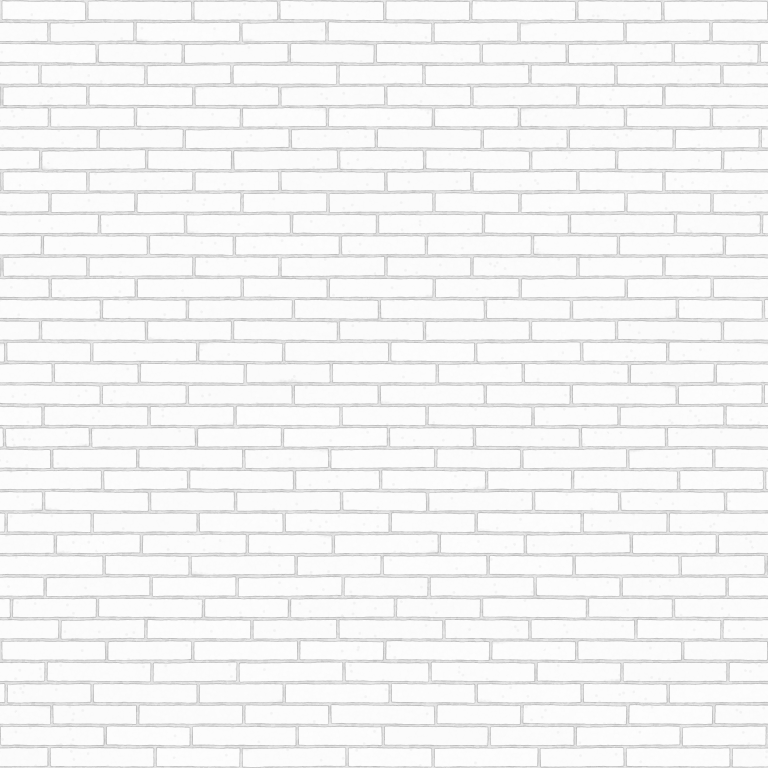
Give the GLSL for this texture, as a Shadertoy shader.

```glsl
// White brick wall: 36 courses of thin bricks, four long-short pairs in each.
// Every brick is a slightly tilted box distance; mortar, contact lines and wear
// come from that distance, wrapped cellular noise and whole-number sines.

const float TAU = 6.2831853;
const float COURSES = 36.0;
const float PAIRS = 4.0;
const float SHORT_SHARE = 0.448;    // part of a pair taken by the short brick
const float JOINT = 0.0044;         // mortar width
const float CONTACT = 0.0012;       // dark line where mortar meets brick
const vec3 BRICK = vec3(0.992);
const vec3 MORTAR = vec3(0.89);
const vec3 CONTACT_GREY = vec3(0.765);

float hash(vec2 p) {
    vec3 q = fract(vec3(p.xyx) * 0.1031);
    q += dot(q, q.yzx + 33.33);
    return fract((q.x + q.y) * q.z);
}

// Nearest feature point on a wrapping grid: x = distance in cells, y = point id
vec2 cellular(vec2 p, vec2 grid) {
    vec2 cell = floor(p * grid), f = fract(p * grid);
    vec2 best = vec2(9.0, 0.0);
    for (int j = -1; j <= 1; j++)
    for (int i = -1; i <= 1; i++) {
        vec2 o = vec2(i, j);
        vec2 id = mod(cell + o, grid);
        vec2 point = o + vec2(hash(id + 3.7), hash(id + 51.3));
        float d = length(point - f);
        if (d < best.x) best = vec2(d, hash(id + 87.1));
    }
    return best;
}

float layeredSines(vec2 p) {
    float a = sin(TAU * (17.0 * p.x + 5.0 * p.y) + 2.0 * sin(TAU * 23.0 * p.y));
    float b = sin(TAU * (41.0 * p.x - 29.0 * p.y) + 1.5 * sin(TAU * 13.0 * p.x));
    return 0.5 * (a + b);
}

float boxDistance(vec2 p, vec2 halfSize, float radius) {
    vec2 q = abs(p) - halfSize + radius;
    return length(max(q, 0.0)) + min(max(q.x, q.y), 0.0) - radius;
}

// Quarter-pair stagger, with a drift that grows down the wall
float courseOffset(float course) {
    float drift = course / COURSES * (0.004 + 0.014 * hash(vec2(course, 9.0)));
    return mod(course, 4.0) / (4.0 * PAIRS) + drift + 0.001;
}

// Finds the brick at p: centred position, half size of its cell, and id
void findBrick(vec2 p, out vec2 local, out vec2 halfCell, out vec2 id) {
    float course = mod(floor(p.y * COURSES), COURSES);
    float x = fract(p.x - courseOffset(course)) * PAIRS;
    float isLong = step(SHORT_SHARE, fract(x));
    float width = mix(SHORT_SHARE, 1.0 - SHORT_SHARE, isLong);
    float left = isLong * SHORT_SHARE;
    local = vec2((fract(x) - left - 0.5 * width) / PAIRS,
                 (fract(p.y * COURSES) - 0.5) / COURSES);
    halfCell = 0.5 * vec2(width / PAIRS, 1.0 / COURSES);
    id = vec2(2.0 * floor(x) + isLong, course);
}

// Soft scuff at one random corner of a few bricks
float cornerScuff(vec2 local, vec2 halfCell, vec2 id, float grain) {
    vec2 side = sign(vec2(hash(id + 12.0), hash(id + 25.0)) - 0.5);
    vec2 away = (local - side * halfCell) / vec2(0.036, 0.009);
    float worn = step(0.90, hash(id + 38.0));
    return worn * smoothstep(1.0, 0.2, length(away) + 0.4 * grain);
}

void mainImage(out vec4 fragColor, in vec2 fragCoord) {
    vec2 uv = fragCoord / iResolution.xy;
    float pixel = 1.0 / min(iResolution.x, iResolution.y);
    float waves = layeredSines(uv);

    // Courses counted from the top, with gently uneven bed joints
    vec2 wall = vec2(uv.x, 1.0 - uv.y + 0.0003 * waves);
    vec2 local, halfCell, id;
    findBrick(wall, local, halfCell, id);

    // Brick outline: small tilt, rough edge
    vec2 grain = cellular(uv, vec2(220.0));
    vec2 tilted = local;
    tilted.y += local.x * (hash(id + 64.0) - 0.5) * 0.024;
    tilted.x += local.y * (hash(id + 77.0) - 0.5) * 0.04;
    float d = boxDistance(tilted, halfCell - 0.5 * JOINT, 0.0012);
    d += 0.0004 * (grain.x - 0.45);

    // Brick face: slight tint, faint grain, sparse specks and scuffs
    vec3 face = BRICK - 0.006 * hash(id) - 0.010 * grain.y * grain.x;
    vec2 speck = cellular(uv, vec2(110.0));
    face -= 0.035 * step(0.93, speck.y) * smoothstep(0.3, 0.1, speck.x);
    face -= 0.09 * cornerScuff(local, halfCell, id, grain.x);

    // Joint: pale core between uneven contact lines
    float lineWidth = CONTACT * (1.0 + 0.25 * waves);
    float core = clamp((d - lineWidth) / pixel + 0.5, 0.0, 1.0);
    vec3 joint = mix(CONTACT_GREY, MORTAR, core) + 0.05 * (grain.y - 0.5);

    float jointCover = clamp(d / pixel + 0.5, 0.0, 1.0);
    fragColor = vec4(mix(face, joint, jointCover), 1.0);
}
```
